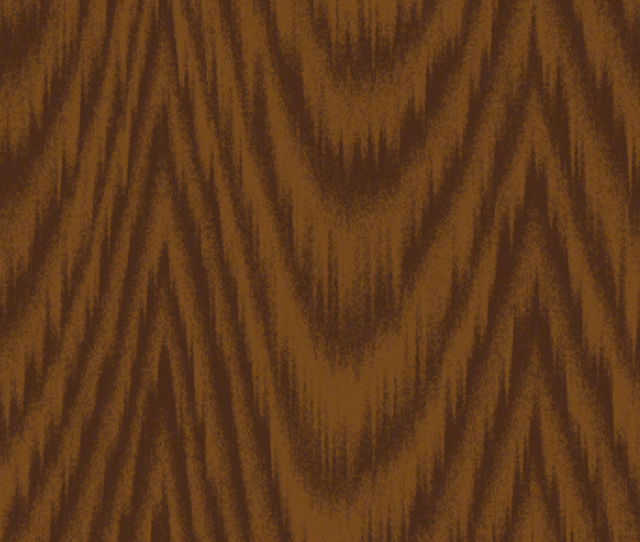
Write a WebGL 2 fragment shader that draws this texture.

```glsl
#version 300 es
precision highp float;

uniform vec2 u_resolution;
out vec4 fragColor;

const vec3 DARK_WOOD = vec3(0.285, 0.165, 0.098);
const vec3 LIGHT_WOOD = vec3(0.465, 0.287, 0.112);
const float PI = 3.14159;

// Lengths are fractions of the canvas height
const float PEAK_X = 0.30;         // axis of the first arch
const float PEAK_PERIOD = 0.685;   // distance between arch axes
const float LEFT_RISE = 1.10;      // arch heights
const float RIGHT_RISE = 0.745;
const float RING_SPACING = 0.25;
const float RING_OFFSET = 0.415;
const float VALLEY_LEAN = 0.07;
const float WARP = 0.10;
const float FIBRE_SHIFT = 0.13;    // ragged ends along the fibres

const vec2 FIBRE_COARSE = vec2(65.0, 3.5);
const vec2 FIBRE_FINE = vec2(150.0, 7.0);
const vec2 SPECKLE_SCALE = vec2(290.0, 230.0);
const float RING_CONTRAST = 0.36;
const float FIBRE_CONTRAST = 0.62;
const float SPECKLE_CONTRAST = 0.50;
const float TINT_JITTER = 0.045;

float hash(vec2 cell) {
    vec3 q = fract(cell.xyx * 0.1031);
    q += dot(q, q.yzx + 33.33);
    return fract((q.x + q.y) * q.z);
}

float valueNoise(vec2 p) {
    vec2 cell = floor(p);
    vec2 f = fract(p);
    f = f * f * (3.0 - 2.0 * f);
    float low = mix(hash(cell), hash(cell + vec2(1.0, 0.0)), f.x);
    float high = mix(hash(cell + vec2(0.0, 1.0)), hash(cell + vec2(1.0, 1.0)), f.x);
    return mix(low, high, f.y);
}

// Height of a growth ring: pointed arches joined by round valleys
float archHeight(vec2 p) {
    float valley = abs(sin(PI * (p.x - PEAK_X) / PEAK_PERIOD));
    float x = p.x - VALLEY_LEAN * (p.y - 0.4) * valley * valley;
    float rise = mix(LEFT_RISE, RIGHT_RISE, smoothstep(0.55, 0.75, x));
    float cusp = sin(PI * (x - PEAK_X) / PEAK_PERIOD);
    return rise * (1.0 - sqrt(cusp * cusp + 0.0004));
}

// Dark bands at whole numbers of the ring coordinate, 0 dark to 1 light
float ringTone(vec2 p, float fibre) {
    float warp = valueNoise(p * vec2(5.0, 2.2) + 17.0) - 0.5;
    float height = p.y - archHeight(p) + WARP * warp + FIBRE_SHIFT * fibre;
    float ring = (height - RING_OFFSET) / RING_SPACING;
    float width = valueNoise(vec2(ring * 0.8, p.x * 3.0) + 41.0) - 0.5;
    float fineRing = cos(2.0 * PI * (2.0 * ring + width));
    return -cos(2.0 * PI * ring + 1.3 * width) + 0.7 * width - 0.16 * fineRing;
}

void main() {
    vec2 p = gl_FragCoord.xy / u_resolution.y;

    // Long vertical fibres, slightly wavering
    vec2 strand = p + vec2(0.006 * valueNoise(p * vec2(6.0, 4.0)), 0.0);
    float coarse = valueNoise(strand * FIBRE_COARSE + 7.0) - 0.5;
    float fine = valueNoise(strand * FIBRE_FINE + 83.0) - 0.5;
    float fibre = 0.5 * coarse + 0.5 * fine;

    // Small grains over the rings
    float speckle = valueNoise(p * SPECKLE_SCALE + 29.0) - 0.5;

    float tone = 0.49 + RING_CONTRAST * ringTone(p, fibre)
        + FIBRE_CONTRAST * fibre + SPECKLE_CONTRAST * speckle;
    vec3 color = mix(DARK_WOOD, LIGHT_WOOD, smoothstep(-0.02, 1.02, tone));

    // Faint warm and cool blotches
    float tint = valueNoise(p * 110.0 + 61.0) - 0.5;
    color += TINT_JITTER * tint * vec3(0.1, 0.0, 1.0);

    fragColor = vec4(color, 1.0);
}
```
